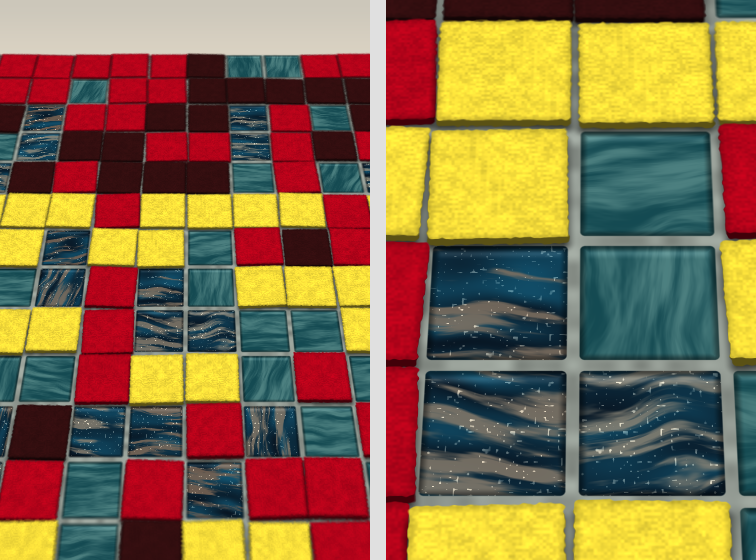
Left, the full canvas; right, a detail of the centre.
Write a Shadertoy shader that draws this pattern.

```glsl
// Mosaic of felt squares and streaked glass tiles receding toward a pale wall.

const vec3 RED = vec3(0.71, 0.01, 0.10);
const vec3 YELLOW = vec3(0.98, 0.88, 0.23);
const vec3 MAROON = vec3(0.20, 0.055, 0.06);
const vec3 GROUT = vec3(0.57, 0.60, 0.57);

float hash(vec2 p) {
    return fract(sin(dot(p, vec2(127.1, 311.7))) * 43758.5453);
}

float noise(vec2 p) {
    vec2 i = floor(p), f = fract(p);
    f = f * f * (3.0 - 2.0 * f);
    return mix(mix(hash(i), hash(i + vec2(1, 0)), f.x),
               mix(hash(i + vec2(0, 1)), hash(i + vec2(1, 1)), f.x), f.y);
}

float fbm(vec2 p) {
    float sum = 0.0, gain = 0.53;
    for (int i = 0; i < 4; i++) {
        sum += gain * noise(p);
        p = p * 2.03 + 17.3;
        gain *= 0.5;
    }
    return sum;
}

vec2 rotate(vec2 p, float a) {
    float c = cos(a), s = sin(a);
    return vec2(c * p.x - s * p.y, s * p.x + c * p.y);
}

float roundBox(vec2 p, vec2 halfSize, float radius) {
    vec2 q = abs(p) - halfSize + radius;
    return length(max(q, 0.0)) + min(max(q.x, q.y), 0.0) - radius;
}

float cover(float d, float soft) {
    return 1.0 - smoothstep(-soft, soft, d);
}

// Distant rows favour red and maroon, one row is mostly yellow, near rows mix in glass.
// Returns the felt colour, with alpha 0 for a glass tile.
vec4 tileKind(vec2 id) {
    float near = step(5.0, id.y);
    float band = 1.0 - step(0.5, abs(id.y - 5.0));
    float glass = mix(0.23, 0.54, near) * (1.0 - band);
    float yellow = near * (0.18 + 0.54 * band);
    float maroon = mix(0.25, 0.06, near);
    float pick = hash(id + 3.7);
    if (pick < glass) return vec4(0.0);
    if (pick < glass + yellow) return vec4(YELLOW, 1.0);
    if (pick < glass + yellow + maroon) return vec4(MAROON, 1.0);
    return vec4(RED, 1.0);
}

// Teal glass, or dark glass with metallic streaks and glitter
vec3 glassColor(vec2 q, vec2 id, float sharp) {
    float turn = step(0.65, hash(id + 5.1)) * 1.35 + (hash(id + 8.3) - 0.5) * 0.5;
    vec2 s = rotate(q, turn);
    s.y += 0.12 * noise(s * 3.0 + id * 5.3);
    float streak = fbm(s * vec2(1.8, 11.0) + id * 7.1);
    vec3 teal = mix(vec3(0.08, 0.29, 0.32), vec3(0.30, 0.50, 0.50),
                    smoothstep(0.2, 0.8, streak));
    vec3 blue = mix(vec3(0.03, 0.08, 0.13), vec3(0.07, 0.32, 0.43),
                    noise(s * vec2(2.0, 7.0) + id * 3.9));
    vec3 metal = mix(vec3(0.48, 0.38, 0.31), vec3(0.56, 0.57, 0.52), hash(id + 2.2));
    vec3 dark = mix(blue, metal, smoothstep(0.45, 0.68, streak) * 0.85);
    float glitter = smoothstep(0.80, 0.97, noise(q * mix(24.0, 46.0, sharp) + id * 13.0));
    dark += glitter * (0.15 + 0.5 * streak) * vec3(0.9, 0.85, 0.75);
    return mix(teal, dark, step(0.58, hash(id + 11.9)));
}

// Glass set into grout, with a dark rim and a pale upper bevel
vec3 drawGlass(vec3 col, vec2 uv, vec2 id, float soft, float sharp) {
    vec2 q = uv - id - 0.5;
    float d = roundBox(q, vec2(0.458), 0.035);
    vec3 glass = glassColor(q, id, sharp);
    glass *= 0.55 + 0.45 * smoothstep(0.0, 0.06, -d);
    glass += 0.10 * smoothstep(0.06, 0.0, abs(q.y + 0.40)) * cover(d + 0.04, 0.03);
    return mix(col, glass, cover(d, soft));
}

// Raised felt: cast shadow, front side, then fuzzy top
vec3 drawFelt(vec3 col, vec2 uv, vec2 id, vec3 dye, float soft, float sharp) {
    vec2 jitter = vec2(hash(id + 1.3), hash(id + 6.7)) - 0.5;
    vec2 q = uv - id - 0.5 - jitter * 0.06;
    q = rotate(q + vec2(0.0, 0.03), (hash(id + 9.4) - 0.5) * 0.09);
    float fuzz = (noise(uv * 30.0) - 0.5) * 0.018;
    vec2 size = vec2(0.482, 0.475);
    float shadow = roundBox(q - vec2(0.0, 0.09), size, 0.04);
    float side = roundBox(q - vec2(0.0, 0.055), size, 0.03) + fuzz;
    float top = roundBox(q, size, 0.03) + fuzz;
    float grain = mix(0.5, noise(uv * 48.0), 0.4 + 0.6 * sharp);
    float shade = 0.86 + 0.16 * grain + 0.12 * noise(uv * 11.0);
    shade *= 1.0 - 0.16 * smoothstep(-0.06, 0.0, top);
    col *= 1.0 - 0.65 * cover(shadow, soft + 0.05);
    col = mix(col, dye * 0.36, cover(side, soft));
    return mix(col, dye * shade, cover(top, soft));
}

void mainImage(out vec4 fragColor, in vec2 fragCoord) {
    // Perspective: tile width grows linearly down the canvas
    float x = fragCoord.x / iResolution.y;
    float y = 1.0 - fragCoord.y / iResolution.y;
    float tileWidth = 0.0615 + 0.0542 * y;
    vec2 uv = vec2((x - 0.336 + 0.008 * y) / tileWidth + 5.0, 29.75 - 1.987 / tileWidth);

    // Shallow focus around the middle rows
    float defocus = (y - 0.55) * (y - 0.55);
    float pixel = 0.1077 / (tileWidth * tileWidth * iResolution.y);
    float soft = 0.8 * pixel + 0.18 * defocus;
    float sharp = 1.0 - smoothstep(0.02, 0.20, defocus);

    // Wall and grout bed
    vec3 wall = mix(vec3(0.80, 0.78, 0.73), vec3(0.85, 0.82, 0.76), smoothstep(0.0, 0.1, y));
    vec3 grout = GROUT * (0.85 + 0.3 * noise(uv * 9.0));
    vec3 col = mix(wall, grout, smoothstep(-soft, soft, uv.y - 0.03));

    vec2 cell = floor(uv);
    if (cell.y >= 0.0 && tileKind(cell).a < 0.5) col = drawGlass(col, uv, cell, soft, sharp);

    // Felt overlaps its neighbours, drawn from far to near
    for (int j = -1; j <= 1; j++) {
        for (int i = -1; i <= 1; i++) {
            vec2 id = cell + vec2(i, j);
            vec4 felt = tileKind(id);
            if (id.y >= 0.0 && felt.a > 0.5) col = drawFelt(col, uv, id, felt.rgb, soft, sharp);
        }
    }
    fragColor = vec4(clamp(col, 0.0, 1.0), 1.0);
}
```
